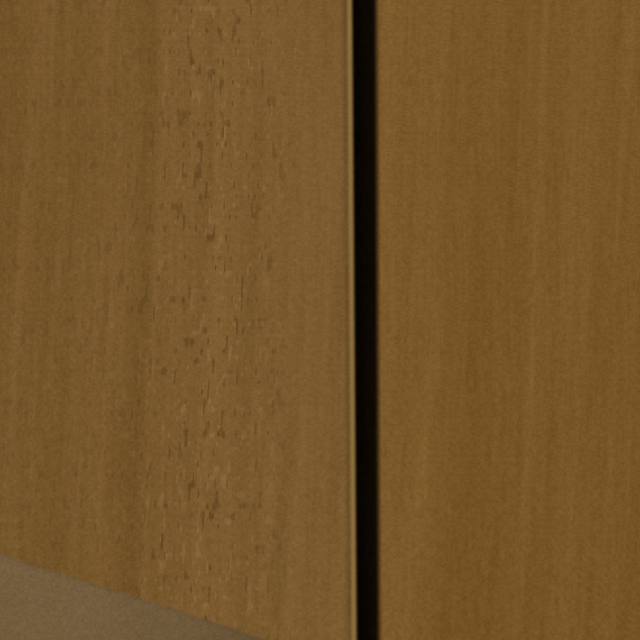
Reproduce this texture procedurally as a WebGL 2 fragment shader.

```glsl
#version 300 es
precision highp float;
// Two brown wood panels parted by a dark vertical gap, with a plain wedge at lower left.

uniform vec2 u_resolution;
out vec4 outColor;

const vec3 WOOD_DARK = vec3(0.405, 0.285, 0.122);
const vec3 WOOD_LIGHT = vec3(0.535, 0.405, 0.225);
const vec3 GAP_COLOR = vec3(0.055, 0.032, 0.010);
const vec3 RIM_COLOR = vec3(0.560, 0.455, 0.255);
const vec3 WEDGE_COLOR = vec3(0.440, 0.355, 0.235);
const vec3 PORE_COLOR = vec3(0.300, 0.205, 0.090);

// Edge positions: value at the bottom, change up to the top
const vec2 GAP_LEFT = vec2(0.5580, -0.0070);
const vec2 GAP_RIGHT = vec2(0.5940, -0.0045);
const vec2 WEDGE_EDGE = vec2(0.134, -0.322);

const float LEAN_LEFT = 0.035;
const float LEAN_RIGHT = 0.060;
const float PORE_STRENGTH = 0.42;
const float SPECKLE = 0.035;

// Broad grain bands: centre at half height, half width, brightness
const int BANDS = 14;
const vec3 BAND[BANDS] = vec3[](
  vec3(0.030, 0.010, 0.10), vec3(0.062, 0.005, 0.08),
  vec3(0.105, 0.020, -0.07), vec3(0.172, 0.012, 0.09),
  vec3(0.217, 0.014, -0.12), vec3(0.243, 0.006, 0.08),
  vec3(0.330, 0.025, 0.08), vec3(0.395, 0.012, -0.05),
  vec3(0.668, 0.014, 0.13), vec3(0.725, 0.018, -0.07),
  vec3(0.790, 0.016, -0.10), vec3(0.832, 0.008, 0.12),
  vec3(0.905, 0.016, 0.11), vec3(0.945, 0.009, -0.09));

float hash(vec2 p) {
  return fract(sin(dot(p, vec2(127.1, 311.7))) * 43758.5453);
}

float noise(vec2 p) {
  vec2 i = floor(p), f = fract(p);
  f = f * f * (3.0 - 2.0 * f);
  return mix(mix(hash(i), hash(i + vec2(1, 0)), f.x),
             mix(hash(i + vec2(0, 1)), hash(i + vec2(1, 1)), f.x), f.y);
}

// Bell-shaped falloff around zero
float bell(float d, float width) {
  return exp(-d * d / (width * width));
}

// Wood tone from 0 (dark) to 1 (light); g follows the leaning grain
float grainTone(vec2 g) {
  float tone = 0.0;
  for (int i = 0; i < BANDS; i++) {
    float fade = 0.6 + 0.8 * noise(vec2(float(i) * 7.3, g.y * 3.0));
    tone += BAND[i].z * fade * bell(g.x - BAND[i].x, BAND[i].y);
  }
  tone += 0.16 * (noise(g * vec2(42.0, 1.6)) - 0.5);
  tone += 0.15 * (noise(g * vec2(105.0, 4.0) + 17.0) - 0.5);
  tone += 0.10 * (noise(g * vec2(230.0, 14.0) + 41.0) - 0.5);
  return tone;
}

vec3 woodColor(vec2 p, float onRight) {
  float bend = 0.006 * sin(p.y * 5.0 + p.x * 4.0);
  float lean = mix(LEAN_LEFT, LEAN_RIGHT, onRight);
  vec2 g = vec2(p.x - lean * (p.y - 0.5) + bend, p.y);

  // Soft light over each panel
  float leftLight = 0.44 + 0.12 * bell(p.x - 0.42, 0.16) - 0.10 * bell(p.x, 0.1) * p.y;
  float rightLight = 0.36 + 0.10 * p.y + 0.12 * bell(p.x - 0.607, 0.025);
  float tone = mix(leftLight, rightLight, onRight) + grainTone(g);
  vec3 color = mix(WOOD_DARK, WOOD_LIGHT, clamp(tone, 0.0, 1.0));
  color += vec3(0.012, 0.000, -0.012) * onRight;

  // Short dark pores, densest in the middle of the left panel
  float density = mix(0.35 + 0.65 * bell(g.x - 0.32, 0.10), 0.22, onRight);
  density *= 1.0 - 0.7 * smoothstep(0.42, 0.48, p.x) * (1.0 - onRight);
  float pore = smoothstep(0.70, 0.95, noise(g * vec2(210.0, 62.0) + 5.0));
  color = mix(color, PORE_COLOR, pore * density * PORE_STRENGTH);
  float fleck = smoothstep(0.72, 0.95, noise(g * vec2(190.0, 75.0) + 83.0));
  return color + 0.045 * fleck * density;
}

void main() {
  vec2 p = gl_FragCoord.xy / u_resolution;
  float px = 1.0 / u_resolution.y;
  float leftEdge = GAP_LEFT.x + GAP_LEFT.y * p.y;
  float rightEdge = GAP_RIGHT.x + GAP_RIGHT.y * p.y;
  float onRight = step(0.5 * (leftEdge + rightEdge), p.x);

  vec3 color = woodColor(p, onRight);

  // Plain wedge with a thin shade along its top edge
  float wedge = WEDGE_EDGE.x + WEDGE_EDGE.y * p.x + 0.03 * p.x * (0.417 - p.x) - p.y;
  vec3 wedgeColor = WEDGE_COLOR * (1.03 - 0.7 * p.x * p.x - 0.06 * bell(wedge, 0.006));
  wedgeColor += 0.015 * (noise(p * vec2(14.0, 40.0)) - 0.5);
  color = mix(color, wedgeColor, smoothstep(-0.002 - px, 0.002 + px, wedge));

  // Fine speckle over all lit surfaces
  color += SPECKLE * (noise(p * 330.0) - 0.5) + 0.5 * SPECKLE * (noise(p * 170.0 + 9.0) - 0.5);

  // Bright rim beside the gap, then the gap with its softer right side
  color *= 1.0 - 0.12 * bell(p.x - leftEdge + 0.012, 0.004);
  color = mix(color, RIM_COLOR, 0.75 * bell(p.x - leftEdge + 0.0055, 0.0032));
  float gap = smoothstep(leftEdge - 0.002 - px, leftEdge + 0.002 + px, p.x);
  gap *= 1.0 - smoothstep(rightEdge - 0.008, rightEdge + 0.005, p.x);
  vec3 gapColor = GAP_COLOR * (0.45 + 0.75 * smoothstep(leftEdge, rightEdge, p.x));
  gapColor += 0.012 * (noise(p * vec2(200.0, 120.0)) - 0.5);
  color = mix(color, gapColor, gap);

  outColor = vec4(clamp(color, 0.0, 1.0), 1.0);
}
```
